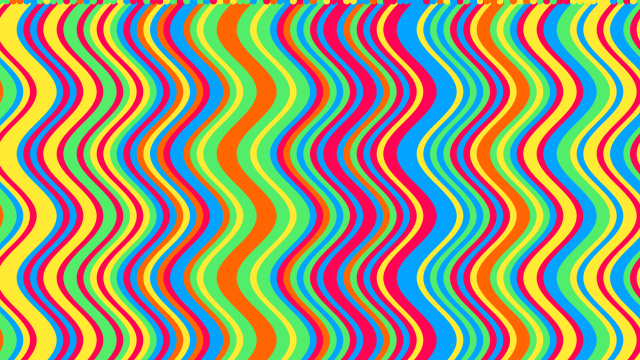
Reproduce this pattern procedurally as a Shadertoy shader.

```glsl
// Wavy vertical ribbons in five bright colours, with a row of round beads along the top.

const float TAU = 6.28319;
const float STRIPES = 96.0;      // stripe widths across the canvas
const float WAVE_LENGTH = 18.63; // all lengths below are in stripe widths
const float WAVE_SWING = 3.0;
const float WAVE_SHIFT = 0.22;
const float BEAD_RADIUS = 0.54;
const float BEAD_DEPTH = 0.12;

const vec3 GREEN  = vec3(0.32, 0.93, 0.42);
const vec3 BLUE   = vec3(0.01, 0.64, 1.00);
const vec3 RED    = vec3(1.00, 0.01, 0.33);
const vec3 YELLOW = vec3(1.00, 0.92, 0.20);
const vec3 ORANGE = vec3(1.00, 0.40, 0.01);

float hash(float cell, float seed) {
    return fract(sin(cell * 12.9898 + seed * 78.233) * 43758.5);
}

// Weighted choice from the palette; equal neighbours merge into broad ribbons.
vec3 cellColor(float cell, float seed) {
    float pick = hash(cell, seed);
    if (pick < 0.24) return GREEN;
    if (pick < 0.45) return BLUE;
    if (pick < 0.66) return RED;
    if (pick < 0.87) return YELLOW;
    return ORANGE;
}

// Sideways offset (x) and its slope (y) at a depth below the top edge.
vec2 wave(float depth, float swing, float wavelength) {
    float k = TAU / wavelength;
    float phase = k * (depth + WAVE_SHIFT);
    return -swing * vec2(sin(phase), k * cos(phase));
}

// Unit-wide stripes, blended across the nearest boundary.
vec3 stripes(float x, float blur, float seed) {
    float boundary = floor(x + 0.5);
    vec3 leftColor = cellColor(boundary - 1.0, seed);
    vec3 rightColor = cellColor(boundary, seed);
    return mix(leftColor, rightColor, smoothstep(-blur, blur, x - boundary));
}

// Coverage of a disc with a soft rim.
float disc(vec2 p, float radius, float blur) {
    return 1.0 - smoothstep(-blur, blur, length(p) - radius);
}

void mainImage(out vec4 fragColor, in vec2 fragCoord) {
    float pixel = STRIPES / iResolution.x;
    float x = fragCoord.x * pixel;
    float depth = (iResolution.y - fragCoord.y) * pixel;

    // Ribbons: stripes pushed sideways by the wave.
    vec2 bend = wave(depth, WAVE_SWING, WAVE_LENGTH);
    float blur = 0.7 * pixel * length(vec2(1.0, bend.y));
    vec3 color = stripes(x - bend.x + 0.5, blur, 3.0);

    // Beads: one per stripe width, coloured independently.
    float bead = floor(x + 0.5);
    vec2 fromBead = vec2(x - bead, depth - BEAD_DEPTH);
    float cover = disc(fromBead, BEAD_RADIUS, 0.7 * pixel);
    color = mix(color, cellColor(bead, 8.0), cover);

    fragColor = vec4(color, 1.0);
}
```
